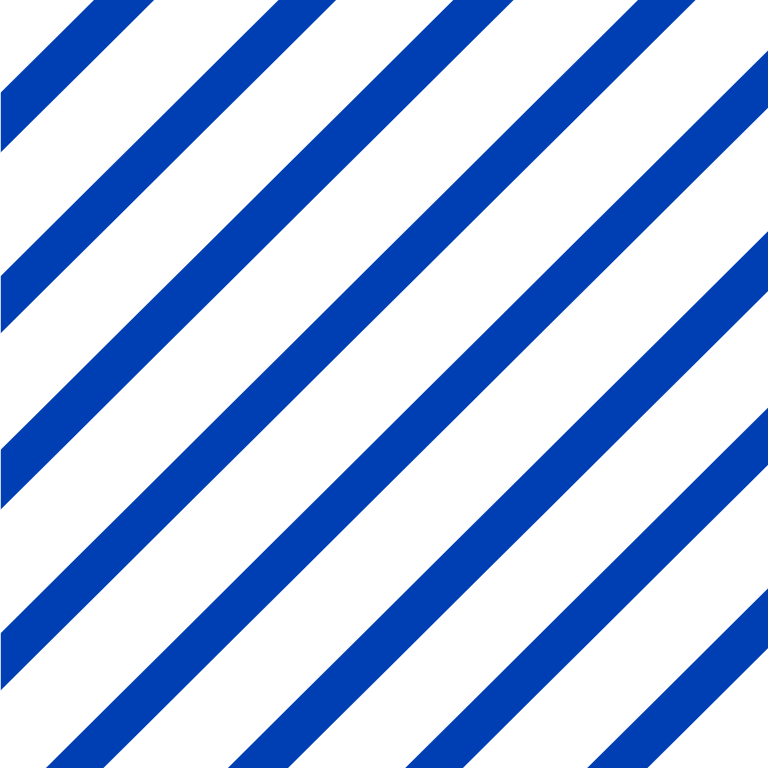
A three.js fragment shader for this pattern:

```glsl
#define STRIPE_COLOR vec3(0.0, 0.247, 0.702)
#define GROUND_COLOR vec3(1.0)
#define SLANT 1.0065        // drop weight relative to x, sets the stripe angle
#define SPACING 0.23555     // centre to centre, measured along the top edge
#define FIRST_CENTRE 0.1615
#define SHIFT 0.0031        // uneven placement of the inner stripes of each four
#define WIDE_HALF 0.0392
#define NARROW_HALF 0.0375
#define LEFT_MARGIN 0.001

varying vec2 vUv;

// Offset of a stripe within its group of four: 0, +1, -1, 0
float groupOffset(float index) {
  float m = mod(index, 4.0);
  return m * (3.0 - m) * (1.5 - m);
}

// Wide and narrow stripes alternate, with the order flipped after the fourth
float halfWidth(float index) {
  float narrow = mod(index + step(3.5, index), 2.0);
  return mix(WIDE_HALF, NARROW_HALF, narrow);
}

// Signed distance to the nearest stripe, negative inside
float stripeDistance(float across) {
  float index = floor((across - FIRST_CENTRE) / SPACING + 0.5);
  float centre = FIRST_CENTRE + index * SPACING + SHIFT * groupOffset(index);
  return abs(across - centre) - halfWidth(index);
}

void main() {
  // Diagonal coordinate, growing from the upper left to the lower right
  float across = vUv.x + SLANT * (1.0 - vUv.y);
  float pixel = length(vec2(dFdx(across), dFdy(across)));

  float ink = clamp(0.5 - stripeDistance(across) / pixel, 0.0, 1.0);

  // Thin blank edge on the left
  ink *= clamp(0.5 + (vUv.x - LEFT_MARGIN) / fwidth(vUv.x), 0.0, 1.0);

  gl_FragColor = vec4(mix(GROUND_COLOR, STRIPE_COLOR, ink), 1.0);
}
```
